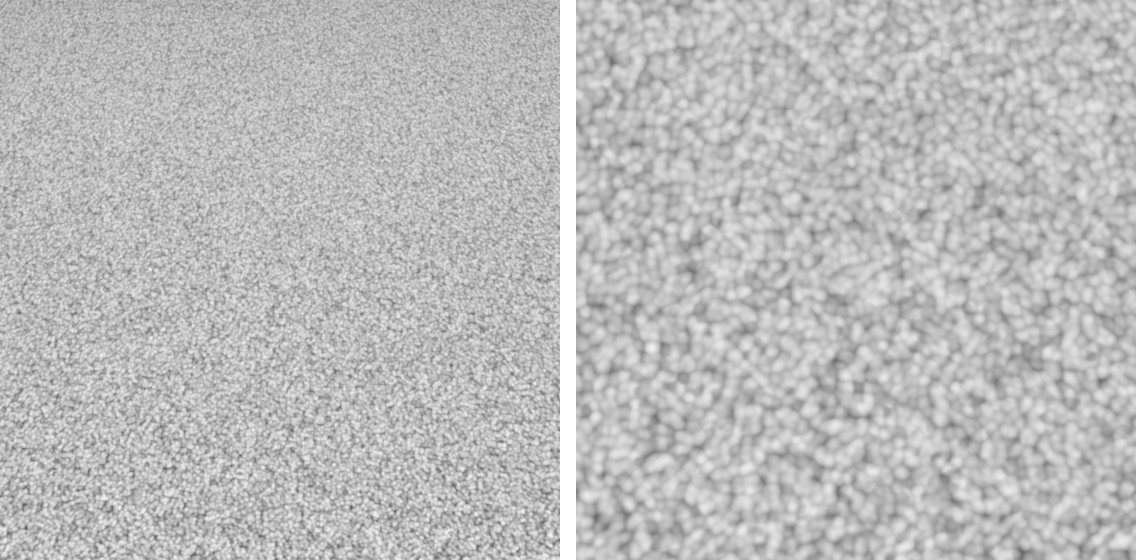
Left: the whole. Right: its middle third, enlarged.
Give the GLSL for this texture, as a WebGL 2 fragment shader.

```glsl
#version 300 es
precision highp float;
// A pale grey cut-pile carpet receding from the viewer under soft light.
// Two layers of jittered cells form small tufts with random tones and dark
// pits; a perspective mapping shrinks and softens them toward the top.

uniform vec2 u_resolution;
out vec4 fragColor;

const float HORIZON = 2.9;       // height of the vanishing point
const float TUFT_DENSITY = 440.0;
const float BASE_GREY = 0.742;
const float MEAN_TONE = 0.667;

// Three random values in 0..1 for an integer cell and a layer number.
vec3 hashCell(vec2 cell, int layer) {
    uvec3 h = uvec3(ivec3(ivec2(cell), layer));
    h = h * 1664525u + 1013904223u;
    h.x += h.y * h.z;
    h.y += h.z * h.x;
    h.z += h.x * h.y;
    h ^= h >> 16u;
    h.x += h.y * h.z;
    h.y += h.z * h.x;
    h.z += h.x * h.y;
    return vec3(h >> 8u) / 16777216.0;
}

// Smooth cellular noise: x is the blended tuft tone, y the gap depth.
vec2 tufts(vec2 p, float sharpness, int layer) {
    vec2 base = floor(p);
    float weightSum = 0.0;
    float toneSum = 0.0;
    for (int j = -1; j <= 1; j++) {
        for (int i = -1; i <= 1; i++) {
            vec2 cell = base + vec2(i, j);
            vec3 rnd = hashCell(cell, layer);
            vec2 offset = cell + 0.05 + 0.9 * rnd.xy - p;
            float weight = exp(-sharpness * dot(offset, offset));
            weightSum += weight;
            toneSum += weight * sqrt(rnd.z);
        }
    }
    return vec2(toneSum / weightSum, -log(weightSum) / sharpness);
}

// Floor coordinates whose scale grows evenly with distance.
vec2 recede(vec2 uv, float horizon) {
    float nearness = horizon - uv.y;
    return vec2((uv.x - 0.5) / nearness, -log(nearness));
}

// Layered sines that bend the rows so that no grid shows.
vec2 waver(vec2 p, float amount) {
    return p + amount * vec2(sin(p.y * 0.71 + 1.3 * sin(p.x * 0.23)),
                             sin(p.x * 0.63 + 1.7 * sin(p.y * 0.19)));
}

// Broad falloff toward the far edge and the sides.
float roomLight(vec2 uv) {
    float side = 2.0 * abs(uv.x - 0.5);
    return -0.025 * smoothstep(0.75, 1.0, uv.y)
           - 0.02 * smoothstep(0.96, 1.0, uv.y)
           - 0.01 * side * side
           - 0.008 * smoothstep(0.35, 0.0, uv.y);
}

void main() {
    vec2 uv = gl_FragCoord.xy / u_resolution;
    vec2 ground = recede(uv, HORIZON) * TUFT_DENSITY;

    // Tufts, loose yarn ends that fade with distance, and faint clumps.
    vec2 pile = tufts(waver(ground, 0.2), 5.0, 1);
    float yarn = tufts(waver(ground * 1.12 + 17.4, 0.2), 4.5, 2).x;
    float clump = tufts(waver(ground * 0.28, 0.2), 5.0, 3).x;

    float relief = 0.25 * (pile.x - MEAN_TONE)
                 + 0.31 * (0.12 - pile.y)
                 + mix(0.22, 0.14, uv.y) * (yarn - MEAN_TONE)
                 + 0.03 * (clump - MEAN_TONE);

    float contrast = mix(1.22, 0.66, uv.y);
    float grey = BASE_GREY + roomLight(uv) + contrast * relief;
    fragColor = vec4(vec3(clamp(grey, 0.0, 1.0)), 1.0);
}
```
